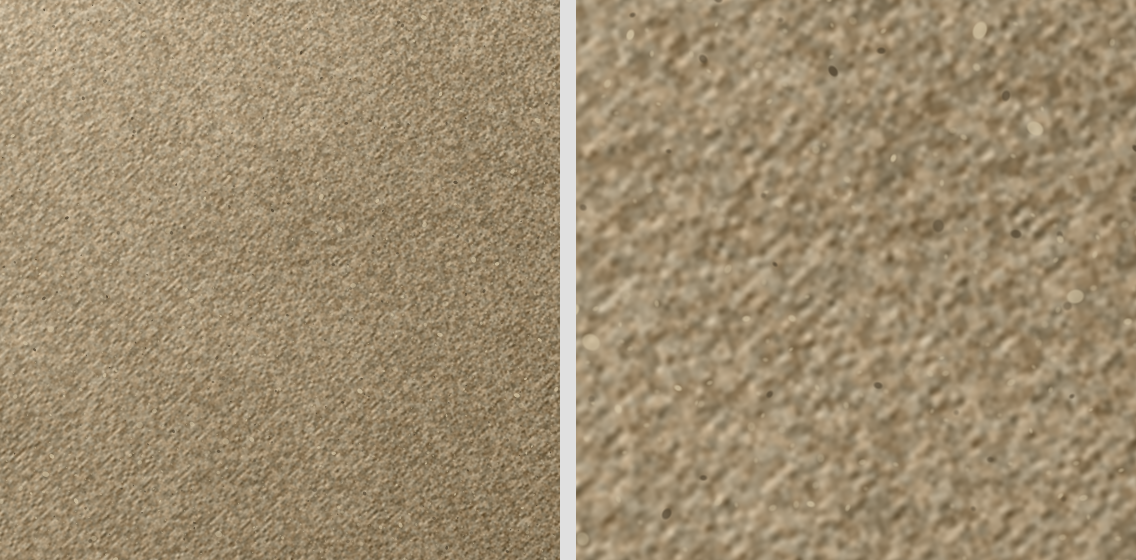
Left, the full canvas; right, a detail of the centre.
A WebGL 2 fragment shader for this texture:

```glsl
#version 300 es
precision highp float;

// Fine sandy stone under soft light from the upper left.
// Two layers of value noise make slanted and round grains; jittered cells
// scatter pale and dark specks over a broad diagonal shade.

uniform vec2 u_resolution;
out vec4 fragColor;

const float BASE_TONE = 0.607;
const vec3 TINT = vec3(0.0, -0.07, -0.183);     // offset of each channel from the tone
const vec2 SHADE_SLOPE = vec2(-0.06, 0.07);     // tone change across the canvas
const float CORNER_GLOW = 0.06;
const float CLOUD_AMOUNT = 0.04;
const float GRAIN_AMOUNT = 0.29;
const float HUE_AMOUNT = 0.035;
const float GRAIN_ANGLE = 0.75;                 // slant of the long grains, radians
const vec2 STREAK_SCALE = vec2(118.0, 200.0);   // cells along and across the slant
const float FINE_SCALE = 265.0;
const vec3 PALE = vec3(0.83, 0.77, 0.64);
const vec3 DARK = vec3(0.30, 0.25, 0.17);
const float SPECK_SOFTNESS = 0.0011;

// Integer hash of a cell: two values in 0..1
vec2 hash2(vec2 cell, float seed) {
    uvec2 q = uvec2(ivec2(cell) + ivec2(4096)) + uint(seed) * uvec2(7919u, 6271u);
    uint h = q.x * 73856093u ^ q.y * 19349663u;
    h = (h ^ (h >> 16)) * 73244475u;
    h = (h ^ (h >> 15)) * 73244475u;
    h ^= h >> 16;
    return vec2(h & 65535u, h >> 16) / 65535.0;
}

// Smooth value noise, centred on zero
float noise(vec2 p, float seed) {
    vec2 cell = floor(p);
    vec2 f = fract(p);
    f = f * f * (3.0 - 2.0 * f);
    float a = hash2(cell, seed).x;
    float b = hash2(cell + vec2(1.0, 0.0), seed).x;
    float c = hash2(cell + vec2(0.0, 1.0), seed).x;
    float d = hash2(cell + vec2(1.0, 1.0), seed).x;
    return mix(mix(a, b, f.x), mix(c, d, f.x), f.y) - 0.5;
}

mat2 rotation(float angle) {
    float c = cos(angle), s = sin(angle);
    return mat2(c, -s, s, c);
}

// Coverage of sparse, slightly oval specks, one at most per cell
float specks(vec2 p, float cells, float share, vec2 radii, float pixel, float seed) {
    vec2 grid = rotation(0.4 + seed) * p * cells;
    vec2 home = floor(grid);
    float cover = 0.0;
    for (int j = -1; j <= 1; j++) {
        for (int i = -1; i <= 1; i++) {
            vec2 cell = home + vec2(i, j);
            vec2 centre = cell + hash2(cell, seed);
            vec2 pick = hash2(cell, seed + 1.0);
            vec2 form = hash2(cell, seed + 2.0);
            vec2 offset = rotation(6.283 * form.x) * (grid - centre) / cells;
            offset.y *= 1.0 + 0.5 * form.y;
            float radius = mix(radii.x, radii.y, pick.y * pick.y * pick.y);
            float edge = max(SPECK_SOFTNESS, 0.7 * pixel);
            float blob = 1.0 - smoothstep(radius - edge, radius + edge, length(offset));
            float strength = mix(0.45, 1.0, form.y);
            cover = max(cover, blob * strength * step(pick.x, share));
        }
    }
    return cover;
}

void main() {
    vec2 uv = gl_FragCoord.xy / u_resolution;
    float pixel = 1.0 / u_resolution.y;
    vec2 p = gl_FragCoord.xy * pixel;

    // Broad shade and faint clouds
    float tone = BASE_TONE + dot(uv - 0.5, SHADE_SLOPE);
    tone += CORNER_GLOW * exp(-3.5 * distance(uv, vec2(0.0, 1.0)));
    tone += CLOUD_AMOUNT * (noise(p * 5.0, 3.0) + 0.6 * noise(p * 13.0, 4.0));

    // Slanted grains with a lit side, giving way to rounder ones on the right
    vec2 slanted = rotation(GRAIN_ANGLE) * p * STREAK_SCALE.yy;
    slanted.x *= STREAK_SCALE.x / STREAK_SCALE.y;
    float height = noise(slanted, 10.0);
    float relief = height - noise(slanted + vec2(0.0, 0.7), 10.0);
    float streaks = 0.65 * height + 0.45 * relief;
    float fine = noise(rotation(0.3) * p * FINE_SCALE, 20.0);
    float roundness = smoothstep(0.0, 1.2, 0.7 * uv.x + 0.4 * uv.y);
    float grain = mix(0.95, 0.65, roundness) * streaks + mix(0.35, 0.8, roundness) * fine;
    tone += GRAIN_AMOUNT * grain;

    // Warm and cool grains
    float hue = noise(rotation(1.1) * p * 150.0, 30.0);
    vec3 colour = tone + TINT + HUE_AMOUNT * hue * vec3(1.0, -0.1, -0.9);

    // Scattered specks: fine pale, large pale, dark
    float finePale = specks(p, 75.0, 0.22, vec2(0.0012, 0.0026), pixel, 40.0);
    float largePale = specks(p, 26.0, 0.30, vec2(0.0022, 0.0062), pixel, 50.0);
    float dark = specks(p, 34.0, 0.20, vec2(0.0014, 0.0040), pixel, 60.0);
    colour = mix(colour, PALE, 0.55 * finePale);
    colour = mix(colour, DARK, 0.80 * dark);
    colour = mix(colour, PALE, 0.85 * largePale);

    fragColor = vec4(clamp(colour, 0.0, 1.0), 1.0);
}
```
